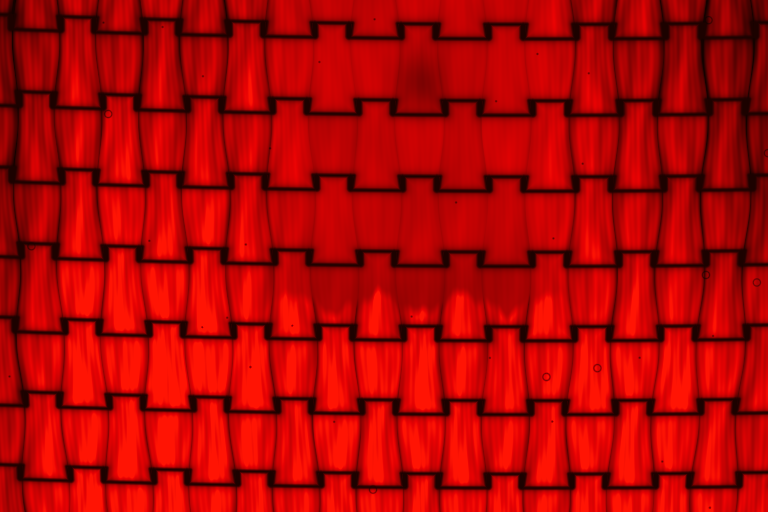
Write a WebGL 1 fragment shader that draws this pattern.

```glsl
precision highp float;
// Backlit red glass of interlocking tiles: staggered rows of flared tabs
// meet along dark square-toothed seams. Seams are segment distances in a
// gently bent grid; layered sines fold the glass, cellular specks wear it.

uniform vec2 u_resolution;

const float ROW_HEIGHT = 0.1463;   // fractions of the canvas height
const float COLUMN_WIDTH = 0.169;
const vec2  GRID_ORIGIN = vec2(0.732, 0.0605);
const float TOOTH = 0.095;         // seam amplitude, in rows
const float TAB_HALF = 0.285;      // tab half width, in columns
const float NECK_HALF = 0.215;
const float SEAM_HALF = 0.0027;
const float KNOT_RADIUS = 0.0062;
const float FOLD_DEPTH = 0.16;
const float SPECK_CELL = 0.085;

float hash(vec2 p) {
  return fract(sin(dot(p, vec2(127.1, 311.7))) * 4375.85);
}

float segment(vec2 p, vec2 a, vec2 b) {
  vec2 d = b - a;
  return length(p - a - d * clamp(dot(p - a, d) / dot(d, d), 0.0, 1.0));
}

// Bent grid: x counts tab columns, y counts seams downwards.
vec2 gridCoords(vec2 p) {
  float side = p.x - GRID_ORIGIN.x - 0.01 * p.y;
  float width = COLUMN_WIDTH - 0.0065 * p.y * p.y + 0.0055 * side * (1.0 - p.y);
  float arch = (p.x - 1.05) / 0.95;
  float y = p.y + 0.0156 * arch * arch - 0.007 * sin(3.1416 * p.y);
  return vec2(side / width, (y - GRID_ORIGIN.y) / ROW_HEIGHT);
}

// Folds and rounded edges of one tile; s runs -1..1 across it.
float tileRelief(float s, float down, vec2 id, float rough) {
  float n = hash(id);
  float folds = 0.5 * sin(s * 4.5 + 6.28 * n + 1.3 * sin(down * 4.0 + 9.0 * n))
              + 0.3 * sin(s * 11.0 + 40.0 * n + down * 2.0)
              + 0.2 * sin(s * 25.0 + 70.0 * n - down * 3.0);
  float edge = s * s * s * s;
  float flame = smoothstep(0.25, -0.2, abs(s) - 0.5 * (down + 0.8));
  return 0.08 * (n - 0.5) + rough * (FOLD_DEPTH * folds - 0.17 * edge + 0.08 * flame);
}

// Broad transmitted light, and how rough the glass looks there (y).
vec2 lighting(vec2 p, float tabDist) {
  float light = 0.81 + 0.13 * smoothstep(0.35, 0.72, p.y);
  light -= 0.11 * smoothstep(0.3, 0.0, p.y);
  light -= 0.15 * smoothstep(1.05, 1.5, p.x) * smoothstep(0.85, 0.3, p.y);
  light -= 0.25 * smoothstep(0.16, 0.0, p.x);
  light -= 0.12 * smoothstep(1.3, 1.5, p.x);
  light += 0.07 * smoothstep(0.3, 0.0, abs(p.x - 0.3)) * smoothstep(0.25, 0.5, p.y);
  // Smooth dull pane in the upper centre, ending in a jagged lower rim.
  float rim = 0.565 + 0.09 * tabDist + 0.006 * sin(p.x * 90.0) + 0.004 * sin(p.x * 211.0);
  float pane = smoothstep(0.36, 0.18, abs(p.x - 0.82))
             * (1.0 - smoothstep(rim - 0.008, rim + 0.018, p.y));
  float paneLight = 0.77 - 0.1 * smoothstep(0.47, 0.57, p.y)
                  + 0.02 * sin(p.x * 17.0 + 3.0 * sin(p.y * 13.0));
  light = mix(light, paneLight, pane);
  vec2 smudge = (p - vec2(0.82, 0.165)) / vec2(0.045, 0.06);
  light -= 0.26 * exp(-dot(smudge, smudge));
  return vec2(light, mix(1.0, 0.22, pane));
}

// Sparse specks and small ring bubbles, one candidate per cell.
float specks(vec2 p, float px) {
  vec2 cell = floor(p / SPECK_CELL);
  float n = hash(cell);
  vec2 spot = 0.2 + 0.6 * vec2(hash(cell + 3.7), hash(cell + 8.3));
  float d = length(p - (cell + spot) * SPECK_CELL);
  d = n > 0.97 ? abs(d - 0.007) - 0.001 : d - 0.0018;
  return step(0.83, n) * (1.0 - smoothstep(-px, px, d));
}

void main() {
  float px = 1.0 / u_resolution.y;
  vec2 p = gl_FragCoord.xy * px;
  p.y = 1.0 - p.y;
  vec2 g = gridCoords(p);

  // Nearest seam, folded about the centre of a hanging tab.
  float k = floor(g.y + 0.5);
  float q = abs(fract(g.x - 0.5 * mod(k, 2.0) + 0.5) - 0.5);
  vec2 scale = vec2(COLUMN_WIDTH, ROW_HEIGHT);
  vec2 local = vec2(q, g.y - k) * scale;
  vec2 low = vec2(TAB_HALF, TOOTH) * scale;
  vec2 high = vec2(TAB_HALF - 0.025, -TOOTH) * scale;
  float seam = min(segment(local, vec2(0.0, low.y), low), segment(local, low, high));
  seam = min(seam, segment(local, high, vec2(0.5 * scale.x, high.y))) - SEAM_HALF;
  float knot = segment(local, high + vec2(0.007, 0.003), low + vec2(0.003, -0.003));
  float dark = min(seam, knot - KNOT_RADIUS);

  // Tile whose lower border is seam r, with flaring sides.
  float seamY = q < TAB_HALF - 0.0125 ? TOOTH : -TOOTH;
  float r = k + step(seamY, g.y - k);
  float down = g.y - r;
  float a = g.x - 0.5 * mod(r, 2.0);
  float tabX = fract(a + 0.5) - 0.5;
  float halfWidth = mix(NECK_HALF, TAB_HALF, smoothstep(-0.75, 0.1, down));
  float side = (abs(tabX) - halfWidth) * COLUMN_WIDTH;
  vec2 light = lighting(p, abs(tabX));
  float tab = tileRelief(tabX / halfWidth, down, vec2(floor(a + 0.5), r), light.y);
  float gap = tileRelief((fract(a) - 0.5) / (0.5 - halfWidth), down,
                         vec2(floor(a) + 0.5, r), light.y);
  float tone = light.x + mix(tab, gap, smoothstep(-px, px, side));

  // Creases between tiles, soft seam shadow, specks, then the seam itself.
  tone -= 0.28 * light.y * exp(-abs(side) / 0.004);
  tone *= 1.0 - 0.45 * exp(-max(dark, 0.0) / 0.006);
  tone *= 1.0 - 0.55 * specks(p, px);
  tone = mix(tone, 0.11, 1.0 - smoothstep(-0.0012 - px, 0.0012 + px, dark));
  tone = clamp(tone, 0.08, 1.0);
  float glow = 0.008 + 0.07 * smoothstep(0.9, 1.0, tone);
  gl_FragColor = vec4(tone, glow, 0.015 * tone, 1.0);
}
```
